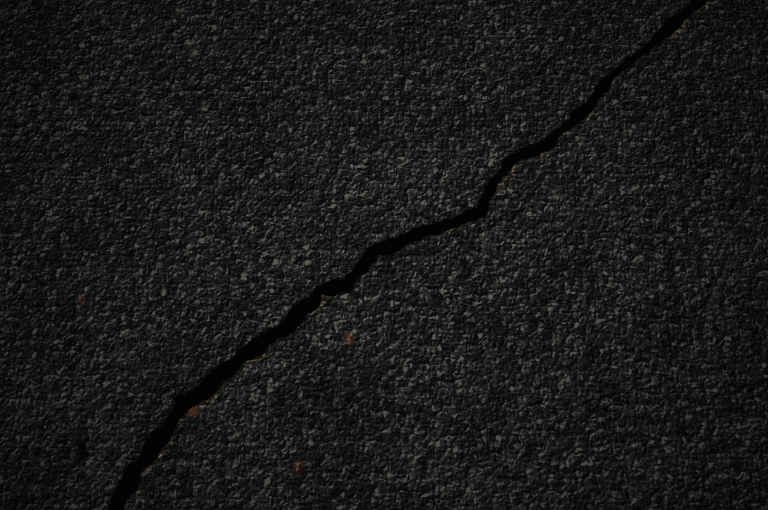
Write a Shadertoy shader that draws this texture.

```glsl
// Dark asphalt split by a ragged diagonal crack, lit from the upper left.
// Cellular stones and gradient noise form a height field shaded by its slope;
// the crack is a noise-warped polyline distance with a pale lower lip.
#define GRAINS 80.0
#define RELIEF 1.75
#define MOTTLE 0.9
#define BASE_TONE 0.100
#define VIGNETTE 0.85
#define CRACK_WIDE 0.0155
#define CRACK_THIN 0.0075
#define RAGGED 0.011
#define LIGHT_DIR vec2(-0.64, 0.77)

const vec2 crackPath[20] = vec2[20](
    vec2(0.21, -0.04), vec2(0.265, 0.078), vec2(0.363, 0.206), vec2(0.441, 0.271),
    vec2(0.569, 0.369), vec2(0.631, 0.431), vec2(0.676, 0.441), vec2(0.735, 0.506),
    vec2(0.804, 0.537), vec2(0.863, 0.557), vec2(0.945, 0.583), vec2(0.967, 0.647),
    vec2(1.004, 0.686), vec2(1.078, 0.720), vec2(1.122, 0.761), vec2(1.186, 0.833),
    vec2(1.225, 0.872), vec2(1.265, 0.902), vec2(1.363, 0.990), vec2(1.42, 1.05));

// Position and radius of worn hollows, then of rusty pebbles
const vec3 hollows[7] = vec3[7](
    vec3(0.906, 0.478, 0.014), vec3(0.588, 0.076, 0.018), vec3(0.160, 0.118, 0.025),
    vec3(1.040, 0.118, 0.017), vec3(1.343, 0.147, 0.016), vec3(0.028, 0.755, 0.015),
    vec3(0.255, 0.880, 0.011));
const vec3 pebbles[5] = vec3[5](
    vec3(0.382, 0.192, 0.010), vec3(0.686, 0.333, 0.007), vec3(0.161, 0.412, 0.006),
    vec3(0.585, 0.080, 0.012), vec3(0.920, 0.579, 0.008));

vec2 hash2(vec2 cell) {
    vec3 h = fract(cell.xyx * vec3(0.1031, 0.1030, 0.0973));
    h += dot(h, h.yzx + 33.33);
    return fract((h.xx + h.yz) * h.zy);
}

float corner(vec2 cell, vec2 offset) {
    return dot(hash2(cell) * 2.0 - 1.0, offset);
}

float gradientNoise(vec2 p) {
    vec2 i = floor(p), f = p - i, e = vec2(1.0, 0.0);
    vec2 u = f * f * f * (f * (f * 6.0 - 15.0) + 10.0);
    return mix(mix(corner(i, f), corner(i + e, f - e), u.x),
               mix(corner(i + e.yx, f - e.yx), corner(i + 1.0, f - 1.0), u.x), u.y);
}

// Distance to the nearest stone centre, and that stone's random value
vec2 stones(vec2 p) {
    vec2 cell = floor(p), best = vec2(9.0, 0.0);
    for (int y = -1; y <= 1; y++)
    for (int x = -1; x <= 1; x++) {
        vec2 c = cell + vec2(x, y), h = hash2(c);
        float d = length(c + 0.1 + 0.8 * h - p);
        if (d < best.x) best = vec2(d, hash2(c + 71.0).x);
    }
    return best;
}

float surfaceHeight(vec2 q, float stoneDist) {
    return -0.8 * stoneDist + 0.7 * gradientNoise(q * 1.9) + 0.9 * gradientNoise(q * 0.55);
}

// Signed distance to the crack's walls, negative inside
float crackDistance(vec2 p) {
    vec2 w = p + RAGGED * vec2(gradientNoise(p * 24.0), gradientNoise(p * 24.0 + 40.0))
               + 0.6 * RAGGED * vec2(gradientNoise(p * 65.0), gradientNoise(p * 65.0 + 90.0));
    float d = 9.0;
    for (int i = 0; i < 19; i++) {
        vec2 a = crackPath[i], ab = crackPath[i + 1] - a;
        d = min(d, length(w - a - ab * clamp(dot(w - a, ab) / dot(ab, ab), 0.0, 1.0)));
    }
    return d - mix(CRACK_WIDE, CRACK_THIN, p.y) - 0.009 * gradientNoise(p * 15.0 + 7.0);
}

void mainImage(out vec4 fragColor, in vec2 fragCoord) {
    vec2 p = fragCoord / iResolution.y;
    float soft = 1.0 / iResolution.y;

    // Grain lattice, slightly finer towards the far edge
    vec2 q = GRAINS * vec2((p.x - 0.75) * (1.0 + 0.2 * p.y), p.y * (1.0 + 0.15 * p.y)) + 200.0;
    q += 0.5 * vec2(gradientNoise(q * 0.8), gradientNoise(q * 0.8 + 31.0));
    vec2 stone = stones(q), ahead = q + 0.35 * LIGHT_DIR;
    float slope = surfaceHeight(q, stone.x) - surfaceHeight(ahead, stones(ahead).x);

    // Slope light, stone shade, fine speckle and broad wear
    float tone = RELIEF * slope + MOTTLE * (stone.y - 0.5)
               + 0.9 * gradientNoise(q * 3.3 + 13.0) + 0.35 * gradientNoise(p * 7.0);
    tone += 0.7 * smoothstep(0.96, 0.99, stone.y) * smoothstep(0.5, 0.2, stone.x);

    // Hollows: shaded inside, bright on the wall that faces the light
    vec2 wobble = 0.014 * vec2(gradientNoise(p * 45.0), gradientNoise(p * 45.0 + 20.0));
    for (int i = 0; i < 7; i++) {
        vec2 v = (p + wobble - hollows[i].xy) / hollows[i].z;
        v.x *= 1.5;
        tone -= 1.1 * exp(-dot(v, v) * 1.6);
        v += LIGHT_DIR * 1.3;
        tone += 0.45 * exp(-dot(v, v) * 2.0);
    }

    vec2 off = p - vec2(0.76, 0.50);
    float light = 1.12 * exp(-VIGNETTE * dot(off, off * vec2(0.95, 1.2)));
    vec3 tint = mix(vec3(0.96, 0.99, 1.04), vec3(1.04, 1.0, 0.93), smoothstep(-0.5, 0.9, tone));
    vec3 color = BASE_TONE * light * exp(min(tone, 1.15)) * tint;

    // Rusty pebbles
    for (int i = 0; i < 5; i++) {
        float d = length(p + 0.5 * wobble - pebbles[i].xy) - pebbles[i].z;
        float cover = smoothstep(0.002 + soft, -0.002, d);
        color = mix(color, vec3(0.23, 0.135, 0.10) * light * exp(0.5 * tone), 0.75 * cover);
    }

    // Crumbled sunlit lip below the crack, then the dark gap
    float gap = crackDistance(p);
    float lip = smoothstep(0.003, -0.004, crackDistance(p + 0.010 * LIGHT_DIR));
    lip *= smoothstep(-0.15, 0.25, gradientNoise(p * 13.0 + 5.0));
    color = mix(color, color * vec3(1.5, 1.35, 1.12) + vec3(0.035, 0.028, 0.018), 0.8 * lip);
    color *= mix(0.72, 1.0, smoothstep(0.0, 0.007, gap + 0.004 * lip));
    color = mix(vec3(0.010, 0.010, 0.011), color, smoothstep(-soft, soft + 0.001, gap));
    fragColor = vec4(color, 1.0);
}
```
